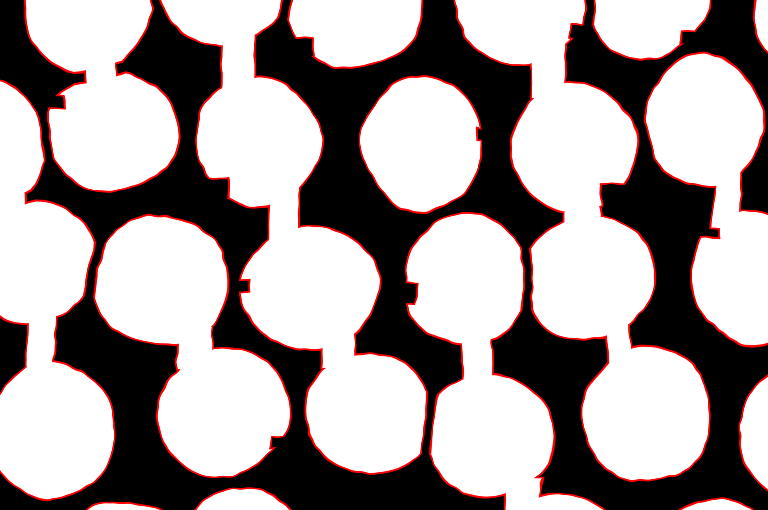
A Shadertoy shader for this pattern:

```glsl
// Packed white grains with necks and notches, outlined in red on black.

// Integer hash: two random values in 0..1 per lattice point
vec2 hash2(vec2 cell, uint seed) {
    uvec2 v = uvec2(ivec2(cell) + 4096) * 1664525u + 1013904223u + seed * 7919u;
    v.x += v.y * 1664525u;
    v.y += v.x * 1664525u;
    v ^= v >> 16u;
    v.x += v.y * 1664525u;
    v.y += v.x * 1664525u;
    v ^= v >> 16u;
    return vec2(v & 65535u) / 65535.0;
}

// Smooth value noise with two channels, centred on zero
vec2 noise2(vec2 p) {
    vec2 i = floor(p), f = fract(p);
    f = f * f * (3.0 - 2.0 * f);
    vec2 low = mix(hash2(i, 9u), hash2(i + vec2(1, 0), 9u), f.x);
    vec2 high = mix(hash2(i + vec2(0, 1), 9u), hash2(i + vec2(1, 1), 9u), f.x);
    return mix(low, high, f.y) - 0.5;
}

float box(vec2 p, vec2 halfSize) {
    vec2 q = abs(p) - halfSize;
    return length(max(q, 0.0)) + min(max(q.x, q.y), 0.0);
}

// Jittered centre on a sheared lattice
vec2 grainCentre(vec2 id) {
    return vec2(0.285 * id.x - 0.09 * id.y, 0.278 * id.y)
         + 0.07 * (hash2(id, 1u) - 0.5);
}

// Signed distance to all grains, negative inside
float grains(vec2 p) {
    float nearest = 1.0, second = 1.0, neck = 1.0, notch = 1.0;
    float row = round(p.y / 0.278);
    vec2 home = vec2(round((p.x + 0.09 * row) / 0.285), row);

    for (int y = -1; y <= 1; y++)
    for (int x = -1; x <= 1; x++) {
        vec2 id = home + vec2(x, y);
        vec2 centre = grainCentre(id);
        vec2 shape = hash2(id, 2u), chance = hash2(id, 3u), bite = hash2(id, 4u);

        // Slightly oval body
        float radius = 0.123 + 0.01 * shape.x;
        float stretch = 1.0 + 0.12 * (shape.y - 0.5);
        float d = length((p - centre) * vec2(stretch, 1.0 / stretch)) - radius;
        second = min(second, max(nearest, d));
        nearest = min(nearest, d);

        // Square-cornered neck to the grain above
        if (chance.x < 0.5) {
            vec2 above = grainCentre(id + vec2(0, 1));
            float reach = max(0.5 * distance(centre, above) - 0.1, 0.03);
            vec2 size = vec2(0.025 + 0.012 * bite.x, reach);
            neck = min(neck, box(p - 0.5 * (centre + above), size));
        }

        // Small bite in the rim
        if (chance.y < 0.55) {
            float angle = 6.2832 * bite.x;
            vec2 rim = centre + radius * vec2(cos(angle), sin(angle));
            vec2 size = vec2(0.014, 0.011) + 0.014 * bite.y * bite.y;
            notch = min(notch, box(p - rim, size));
        }
    }

    // Keep a thin gap between touching grains
    float body = max(nearest, 0.5 * (nearest - second) + 0.009);
    return min(max(body, -notch), neck);
}

void mainImage(out vec4 fragColor, in vec2 fragCoord) {
    vec2 p = fragCoord / iResolution.y;

    // Uneven, slightly ragged contours
    vec2 warped = p + 0.016 * noise2(p * 11.0) + 0.004 * noise2(p * 55.0);
    float d = grains(warped + vec2(0.06, 0.1));

    // White inside, thin red rim, black outside
    float aa = 0.5 / iResolution.y;
    vec3 white = vec3(1), red = vec3(1, 0, 0), black = vec3(0);
    vec3 colour = mix(white, red, smoothstep(-aa, aa, d + 0.0018));
    colour = mix(colour, black, smoothstep(-aa, aa, d - 0.0018));
    fragColor = vec4(colour, 1.0);
}
```
